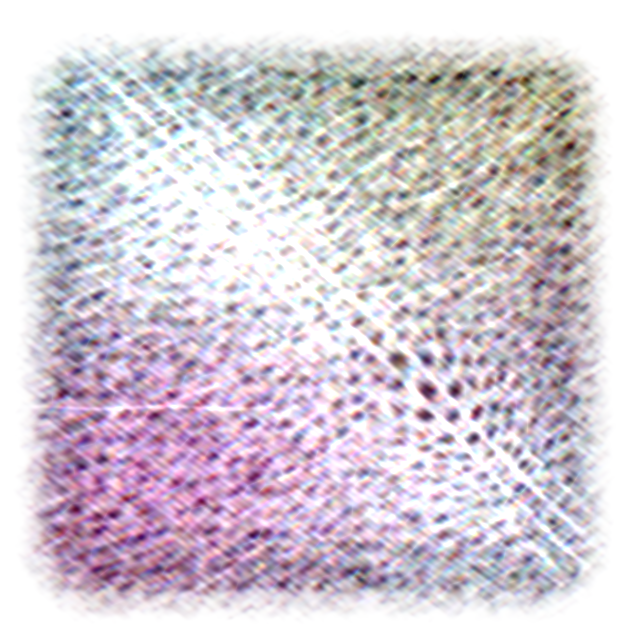
This background is drawn by a Shadertoy shader. Its source:

```glsl
// A soft rounded square of woven, iridescent fibres on white paper.
// Jittered cellular noise makes the dark gaps, stretched noise the coloured
// streaks, and curved diagonal waves the pale threads that cross the glow.

#define CELL 0.0475
#define JITTER 0.62
#define STREAK_GAIN 0.66
#define GAP_GAIN 0.45
#define THREAD_GAIN 0.25
#define GLOW_GAIN 0.23
#define EDGE_SOFTNESS 0.042
#define NODE vec2(0.6315, 0.436)
#define TAU 6.2831853

float hash(vec2 p) {
    vec3 q = fract(p.xyx * vec3(0.1031, 0.1030, 0.0973));
    q += dot(q, q.yzx + 33.33);
    return fract((q.x + q.y) * q.z);
}

float noise(vec2 p) {
    vec2 i = floor(p), f = fract(p);
    f = f * f * (3.0 - 2.0 * f);
    return mix(mix(hash(i), hash(i + vec2(1, 0)), f.x),
               mix(hash(i + vec2(0, 1)), hash(i + vec2(1, 1)), f.x), f.y);
}

// Components of p along and across a direction
vec2 turn(vec2 p, float angle) {
    float c = cos(angle), s = sin(angle);
    return vec2(c * p.x + s * p.y, c * p.y - s * p.x);
}

// Coordinates along and across fibres that steepen to the right
vec2 flow(vec2 p) {
    return vec2(0.88 * p.x + 0.47 * p.y, 0.87 * (p.y - (0.42 + 0.14 * p.x) * p.x));
}

float bump(vec2 p, vec2 size) {
    p /= size;
    return exp(-dot(p, p));
}

float roundedBox(vec2 p, vec2 halfSize, float radius) {
    vec2 q = abs(p) - halfSize + radius;
    return length(max(q, 0.0)) + min(max(q.x, q.y), 0.0) - radius;
}

// Dark gaps: x is coverage, y a hue value taken from the strongest gap
vec2 gaps(vec2 p, float angle, float order) {
    vec2 home = floor(p + 0.5), result = vec2(0.0);
    vec2 size = mix(vec2(0.46, 0.25), vec2(0.36, 0.31), order);
    for (int y = -1; y <= 1; y++)
    for (int x = -1; x <= 1; x++) {
        vec2 id = home + vec2(x, y);
        vec2 jitter = vec2(hash(id), hash(id + 71.0)) - 0.5;
        vec2 d = p - id - jitter * JITTER * (1.0 - order);
        float weight = mix(0.35 + 0.65 * hash(id + 19.0), 1.0, order);
        float g = weight * bump(turn(d, angle), size);
        if (g > result.x) result = vec2(g, hash(id + 43.0));
    }
    return result;
}

// Red, green and blue drift apart slightly to give coloured fringes
vec3 streaks(vec2 uv) {
    vec3 s;
    for (int k = 0; k < 3; k++) {
        vec2 p = uv + vec2(0.0034, -0.0022) * float(k);
        float rising = noise(flow(p) * vec2(62, 138) + 40.0);
        float falling = noise(turn(p, -0.65) * vec2(58, 145) + 90.0);
        float fringe = noise(flow(uv) * vec2(65, 110) + 37.0 * float(k + 5));
        s[k] = 0.41 * rising + 0.39 * falling + 0.20 * fringe - 0.5;
    }
    return s;
}

void mainImage(out vec4 fragColor, in vec2 fragCoord) {
    vec2 uv = fragCoord / iResolution.xy;
    float order = bump(turn(uv - vec2(0.685, 0.385), -0.76), vec2(0.15, 0.09));
    float angle = atan(0.42 + 0.28 * uv.x);

    // Weave tightens and bends away from the regular node
    vec2 bend = vec2(sin(uv.y * 13.0 + uv.x * 5.0), sin(uv.x * 11.0 - uv.y * 6.0));
    vec2 p = (uv - NODE) * (1.0 + 0.60 * (1.0 - order));
    p = (p + 0.010 * bend * (1.0 - order)) / CELL;
    vec2 gap = gaps(p, angle, order);
    vec3 streak = streaks(uv);

    // Four corner tints blend across the square
    vec2 blend = smoothstep(0.1, 0.9, uv);
    vec3 tint = mix(mix(vec3(0.67, 0.53, 0.64), vec3(0.69, 0.70, 0.76), blend.x),
                    mix(vec3(0.62, 0.71, 0.72), vec3(0.67, 0.66, 0.56), blend.x), blend.y);
    tint += vec3(0.04, -0.06, 0.03) * bump(uv - vec2(0.30, 0.29), vec2(0.27, 0.17));
    tint -= vec3(0.03, 0.08, 0.01) * bump(uv - vec2(0.87, 0.48), vec2(0.16));

    // White glow follows the falling diagonal
    float glow = bump(turn(uv - vec2(0.42, 0.59), -0.76), vec2(0.30, 0.17));
    glow += 0.75 * bump(uv - vec2(0.68, 0.27), vec2(0.18, 0.13));
    glow += 0.40 * bump(uv - vec2(0.23, 0.65), vec2(0.17, 0.09));

    // Pale threads: a strong falling bundle and looser rising strands
    float fall = uv.x + uv.y - 1.066 + 0.006 * sin(uv.x * 17.0) + 0.003 * bend.x;
    float bundle = pow(0.5 - 0.5 * cos(TAU * fall / CELL), 4.0);
    bundle *= exp(-pow(fall / 0.085, 2.0)) * (0.6 + 0.6 * noise(uv * 22.0));
    vec2 fibre = flow(uv);
    float wave = fibre.y + 0.006 * sin(uv.x * 21.0 + uv.y * 15.0);
    float strands = pow(0.5 + 0.5 * sin(TAU * wave / 0.029), 4.0);
    strands *= noise(fibre * vec2(13, 34)) * (1.0 - 0.7 * order);
    float level = uv.y - 0.363 - 0.002 * sin(uv.x * 30.0);
    float strand = exp(-pow(level / 0.0035, 2.0)) * smoothstep(0.5, 0.35, uv.x);
    float hatch = sin(TAU * turn(uv, -0.60).y / 0.0105 + 3.0 * bend.x);

    // Combine light, fibres and gaps
    vec3 gapHue = mix(vec3(1.02, 1.04, 0.88), vec3(0.80, 1.06, 1.00), gap.y);
    float gapDepth = GAP_GAIN + 0.36 * order;
    vec3 color = tint + 0.14 + GLOW_GAIN * glow;
    color += STREAK_GAIN * streak + 0.03 * hatch;
    color += THREAD_GAIN * (bundle + 0.75 * strands + 0.8 * strand);
    color -= gapDepth * gap.x * gapHue * (1.0 - 0.65 * bundle);

    // Shaded rim fades through frayed fibres into the paper
    float rim = roundedBox(uv - vec2(0.499, 0.490), vec2(0.430, 0.419), 0.085);
    color -= 0.15 * smoothstep(-0.13, -0.015, rim);
    float frayed = rim + 0.025 * streak.g;
    float cover = smoothstep(EDGE_SOFTNESS, -EDGE_SOFTNESS, frayed);
    color = mix(vec3(1.0), clamp(color, vec3(0.10, 0.04, 0.10), vec3(1.0)), cover);
    fragColor = vec4(color, 1.0);
}
```
